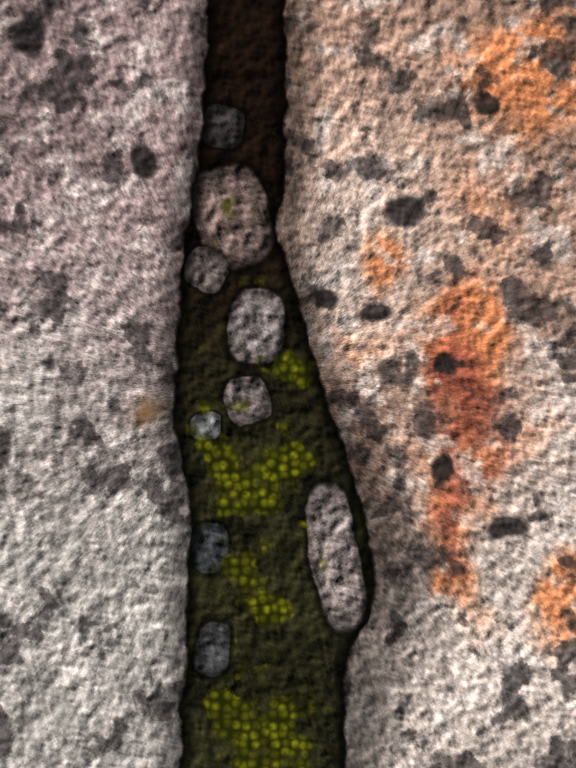
Write a Shadertoy shader that draws this texture.

```glsl
// Two weathered granite blocks with a dark, mossy crevice between them.
// Curved profiles split the view; layered noise makes minerals, rust and
// relief, while wedged stones and leaflets of moss fill the gap.

const vec3 MAUVE = vec3(.57, .49, .48), GREY = vec3(.61, .585, .56);
const vec3 TAN = vec3(.66, .53, .46), PALE = vec3(.76, .7, .66);
const vec3 ORANGE = vec3(.76, .46, .29), RED = vec3(.53, .26, .19);
const vec3 MINERAL = vec3(.2, .18, .18), OCHRE = vec3(.5, .35, .19);
const vec3 SOIL = vec3(.095, .063, .045), DAMP = vec3(.145, .14, .085);
const vec3 MOSS_DARK = vec3(.14, .15, .03), MOSS_LIGHT = vec3(.52, .52, .08);
const float RELIEF = 1.25, LEAF = .0125, WARP = .014;

// Wedged stones: centre and radii, then brightness, warmth and tilt.
const int STONES = 9;
const vec4 STONE[STONES] = vec4[](
  vec4(.302, .282, .05, .07), vec4(.268, .352, .03, .028), vec4(.334, .425, .038, .052),
  vec4(.322, .522, .03, .032), vec4(.269, .556, .021, .019), vec4(.273, .713, .024, .034),
  vec4(.437, .727, .033, .1), vec4(.278, .846, .024, .036), vec4(.29, .165, .028, .03));
const vec3 LOOK[STONES] = vec3[](
  vec3(.37, .09, -.25), vec3(.33, .06, .5), vec3(.42, .04, .1),
  vec3(.38, .05, -.3), vec3(.36, 0, 0), vec3(.22, -.02, .1),
  vec3(.48, .05, -.17), vec3(.24, 0, .1), vec3(.18, .04, .2));

// Large dark minerals: centre and radii.
const int FLECKS = 9;
const vec4 FLECK[FLECKS] = vec4[](
  vec4(.49, .409, .025, .014), vec4(.525, .275, .029, .02), vec4(.58, .47, .014, .016),
  vec4(.66, .687, .027, .018), vec4(.575, .612, .015, .022), vec4(.632, .135, .02, .014),
  vec4(.424, .389, .022, .013), vec4(.186, .208, .02, .024), vec4(.04, .045, .025, .035));

// Moss cushions: centre and radius.
const int CUSHIONS = 8;
const vec3 CUSHION[CUSHIONS] = vec3[](
  vec3(.337, .638, .046), vec3(.378, .483, .025), vec3(.385, .592, .026), vec3(.285, .603, .026),
  vec3(.318, .742, .025), vec3(.355, .797, .03), vec3(.345, .968, .048), vec3(.29, .92, .036));

float hash(vec2 p) {
  vec3 h = fract(p.xyx * .1031);
  h += dot(h, h.yzx + 33.33);
  return fract((h.x + h.y) * h.z);
}
float noise(vec2 p) {
  vec2 i = floor(p), f = fract(p);
  f *= f * (3. - 2. * f);
  return mix(mix(hash(i), hash(i + vec2(1, 0)), f.x),
             mix(hash(i + vec2(0, 1)), hash(i + 1.), f.x), f.y);
}
float fbm(vec2 p) {
  float sum = 0., amp = .52;
  for (int i = 0; i < 5; i++) {
    sum += amp * noise(p);
    p = mat2(1.6, 1.2, -1.2, 1.6) * p + 17.3;
    amp *= .5;
  }
  return sum;
}
float glow(vec2 q, float x, float y, float rx, float ry) {
  vec2 k = (q - vec2(x, y)) / vec2(rx, ry);
  return exp(-dot(k, k));
}
float leftEdge(float y) {
  return .267 - .039 * smoothstep(.05, .5, y) + .017 * smoothstep(.55, .65, y)
    - .012 * smoothstep(.75, 1., y);
}
float rightEdge(float y) {
  return .372 - .012 * glow(vec2(0, y), 0., .3, 1., .04)
    + .116 * smoothstep(.28, .78, y) - .037 * smoothstep(.77, .88, y);
}

vec3 granite(vec2 q, vec2 warp, float relief, bool onRight) {
  float broad = fbm(q * 11. + 3.), patches = fbm(q * 27. + warp * 40. + 9.);
  vec3 col = mix(MAUVE, GREY, smoothstep(.25, .75, q.y + .4 * broad - .2));
  if (onRight) {
    float pale = smoothstep(.45, .9, q.y + .7 * q.x - .385);
    col = mix(TAN, PALE, max(pale, .75 * glow(q, .47, .32, .1, .16)));
    float rust = glow(q, .6, .54, .075, .13) + glow(q, .61, .42, .05, .05)
      + glow(q, .5, .345, .04, .04) + glow(q, .7, .11, .12, .13)
      + glow(q, .74, .77, .06, .05) + glow(q, .58, .74, .05, .07);
    rust = smoothstep(.3, .95, rust + 1.5 * broad - .75);
    float red = glow(q, .6, .55, .09, .18) + 1.6 * patches - .8;
    col = mix(col, mix(ORANGE, RED, smoothstep(.2, 1., red)), .85 * rust);
  }
  // Mineral mottling and radial grain.
  col *= .74 + .52 * broad;
  col = mix(col, vec3(.82, .77, .74), .55 * smoothstep(.54, .7, fbm(q * 33. + 51.)));
  col = mix(col, MINERAL, .68 * smoothstep(.57, .71, patches));
  vec2 c = q - vec2(.32, .5);
  vec2 ray = vec2(atan(c.x, -c.y) * 80., log(length(c) + .01) * 30.);
  col *= .75 + .3 * noise(ray) + .2 * noise(ray * 2.1) + RELIEF * relief;
  for (int i = 0; i < FLECKS; i++) {
    float r = length((q - FLECK[i].xy + warp * 1.3) / FLECK[i].zw);
    col = mix(col, MINERAL * (.7 + relief), .85 - .85 * smoothstep(.65, 1.15, r));
  }
  return mix(col, OCHRE, .8 * glow(q + warp, .191, .535, .017, .017));
}

vec3 crevice(vec2 q, vec2 warp, float relief) {
  vec3 col = mix(SOIL, DAMP, smoothstep(.2, .65, q.y));
  col *= .45 + 1.1 * fbm(q * 32.) + 2. * relief;
  for (int i = 0; i < STONES; i++) {
    vec3 look = LOOK[i];
    float s = sin(look.z), c = cos(look.z);
    vec2 k = abs(mat2(c, -s, s, c) * (q - STONE[i].xy + warp * .7) / STONE[i].zw);
    float r = pow(dot(k * k, k), 1. / 3.);
    vec3 face = look.x * (1. + look.y * vec3(1, -1, -1.6));
    face *= (.55 + .9 * fbm(q * 58.) + 2. * relief) * (1. - .35 * smoothstep(.5, 1., r));
    col *= .45 + .55 * smoothstep(.95, 1.25, r);
    col = mix(face, col, smoothstep(.9, 1.02, r));
  }
  // Moss grows as leaflets on jittered cells.
  float cover = 0., leaf = 0.;
  for (int i = 0; i < CUSHIONS; i++) {
    vec3 m = CUSHION[i];
    cover += glow(q, m.x, m.y, m.z, m.z);
  }
  cover = smoothstep(.25, .75, cover + 1.7 * fbm(q * 38. + 5.) - .85);
  for (int n = 0; n < 9; n++) {
    vec2 id = floor(q / LEAF) + vec2(n % 3 - 1, n / 3 - 1);
    vec2 d = q / LEAF - id - .2 - .6 * vec2(hash(id), hash(id + 71.));
    leaf = max(leaf, (.3 + .7 * hash(id + 31.)) * (1. - smoothstep(.1, .75, length(d))));
  }
  leaf *= .55 + .7 * noise(q * 210.);
  return mix(col, mix(MOSS_DARK, MOSS_LIGHT, leaf), .9 * cover);
}

void mainImage(out vec4 fragColor, in vec2 fragCoord) {
  // Height units, with y measured downwards.
  vec2 uv = fragCoord / iResolution.xy, q = vec2(uv.x * .75, 1. - uv.y);
  vec2 warp = WARP * (vec2(fbm(q * 36.), fbm(q * 36. + 40.)) - .5);
  float relief = fbm(q * 85.) - fbm(q * 85. + .4);
  float left = leftEdge(q.y) - q.x + warp.x, right = q.x - rightEdge(q.y) + warp.y;
  bool onRight = q.x > .32;
  // Rounded block edges fall into shade.
  float width = mix(.065, .12, smoothstep(.48, .72, q.y));
  float shade = onRight ? smoothstep(-.005, width, right) : smoothstep(-.004, .045, left);
  vec3 stone = granite(q, warp, relief, onRight) * mix(.49, 1., shade);
  stone *= mix(.82, 1., smoothstep(0., .22, length(q)));
  float gap = -max(left, right);
  vec3 fill = crevice(q, warp, relief) * mix(.25, 1., smoothstep(0., .022, gap));
  fragColor = vec4(mix(stone, fill, smoothstep(-.003, .003, gap)), 1);
}
```
